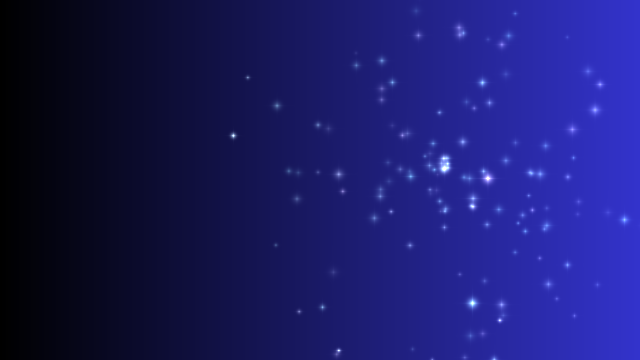
Give the GLSL for this background, as a Shadertoy shader.

```glsl
// A burst of soft, four-pointed stars over a black-to-blue horizontal gradient.
// Each star gets a hashed polar position around the burst centre, so the
// density falls off outwards; its light is a round glow plus two thin rays.

vec4 hash4(float n) {
    return fract(sin(n * vec4(12.99, 78.23, 39.35, 57.58) + 1.7) * 43758.5);
}

// Light of one star at offset p from its centre
float starLight(vec2 p, float size) {
    vec2 a = abs(p) / size;
    float glow = exp(-dot(a, a) * 1.6);
    float core = exp(-dot(a, a) * 9.0);
    float rays = exp(-a.x * 1.5 - a.y * 9.0) + exp(-a.y * 1.5 - a.x * 9.0);
    return 0.55 * glow + 0.3 * core + 0.4 * rays;
}

void mainImage(out vec4 fragColor, in vec2 fragCoord) {
    vec2 uv = fragCoord / iResolution.xy;
    vec2 p = fragCoord / iResolution.y;
    float aspect = iResolution.x / iResolution.y;

    // Background gradient
    vec3 color = vec3(0.2, 0.2, 0.8) * uv.x;

    // Star burst
    vec2 center = vec2(0.69 * aspect, 0.53);
    for (int i = 0; i < 135; i++) {
        vec4 place = hash4(float(i) + 1.0);
        vec4 look = hash4(float(i) + 301.0);

        float angle = 6.2832 * place.x;
        float radius = 0.6 * place.y;
        vec2 offset = p - center - radius * vec2(cos(angle), sin(angle));

        float size = mix(0.007, 0.018, place.z);
        float brightness = mix(0.08, 0.5, place.w) + 0.6 * step(0.96, look.x);
        vec3 tint = mix(vec3(0.85, 0.78, 0.8), vec3(0.55, 0.95, 0.8), look.y);

        color += tint * brightness * starLight(offset, size);
    }

    fragColor = vec4(min(color, 1.0), 1.0);
}
```
